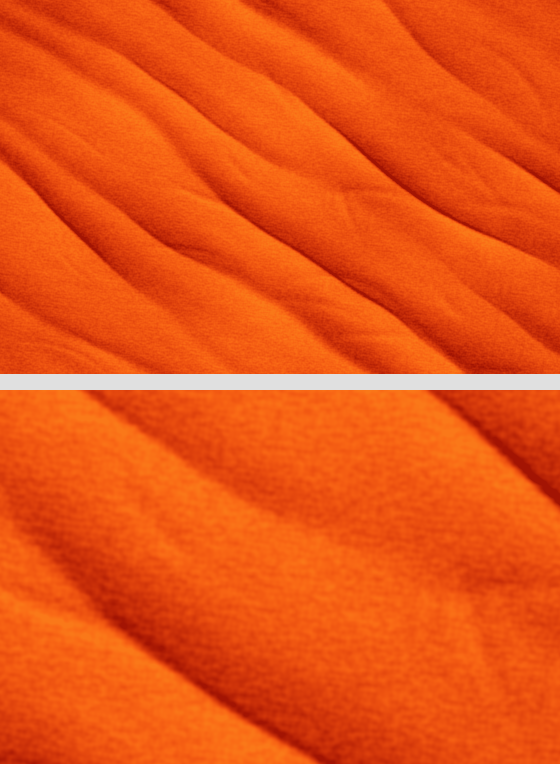
Top: the whole. Bottom: its middle third, enlarged.
A Shadertoy shader for this texture:

```glsl
// Draws a rumpled orange jersey cloth with soft diagonal folds and crisp creases.

#define FOLD_COUNT 8
#define FOLD_SPACING 0.165
#define FOLD_ANGLE -0.64
#define FOLD_SHADE 0.52
#define FOLD_GLOW 0.31
#define CREASE_DEPTH 0.62
#define WRINKLE_COUNT 24
#define WRINKLE_DEPTH 0.30
#define BASE_TONE 0.80
#define VIGNETTE 0.36
#define GRAIN 0.19

const float TAU = 6.28318;

vec2 hash2(vec2 cell) {
    vec3 a = fract(cell.xyx * vec3(0.1031, 0.1030, 0.0973));
    a += dot(a, a.yzx + 33.33);
    return fract((a.xx + a.yz) * a.zy);
}

float cornerSlope(vec2 cell, vec2 offset) {
    float angle = TAU * hash2(cell + 200.0).x;
    return dot(vec2(cos(angle), sin(angle)), offset);
}

// Gradient noise, roughly -0.7 to 0.7
float noise(vec2 p) {
    vec2 i = floor(p), f = p - i;
    vec2 w = f * f * f * (f * (f * 6.0 - 15.0) + 10.0);
    vec2 e = vec2(1.0, 0.0);
    float low = mix(cornerSlope(i, f), cornerSlope(i + e, f - e), w.x);
    float high = mix(cornerSlope(i + e.yx, f - e.yx), cornerSlope(i + 1.0, f - 1.0), w.x);
    return mix(low, high, w.y);
}

// Turns p into axes whose x runs along the given angle
vec2 alongAngle(vec2 p, float angle) {
    vec2 dir = vec2(cos(angle), sin(angle));
    return vec2(dot(p, dir), dot(p, vec2(-dir.y, dir.x)));
}

// Long folds: shaded flank above a crease, lit valley below it
float foldTone(vec2 q) {
    float tone = 0.0;
    for (int i = 0; i < FOLD_COUNT; i++) {
        float id = float(i);
        vec2 rnd = hash2(vec2(id + 3.0, 17.0));
        float row = id * 5.37 + 0.4;

        float path = (id - 0.5 * float(FOLD_COUNT - 1)) * FOLD_SPACING - 0.03;
        path += (rnd.x - 0.5) * 0.20 * q.x;
        path += 0.08 * noise(vec2(q.x * 1.6, row)) + 0.018 * noise(vec2(q.x * 5.0, row + 40.0));
        float d = q.y - path;

        float strength = clamp(0.65 + 1.3 * noise(vec2(q.x * 1.3 + 9.0, row)), 0.12, 1.0);
        float sharp = smoothstep(-0.25, 0.25, noise(vec2(q.x * 1.6 + 31.0, row)));
        float width = mix(0.032, 0.066, rnd.y) * (1.0 + 0.6 * noise(vec2(q.x * 2.0, row + 70.0)));
        float edge = mix(0.020, 0.006, sharp);

        float above = smoothstep(-edge, edge, d);
        float flank = above * exp(-pow(max(d, 0.0) / width, 2.0));
        float valley = (1.0 - above) * exp(-pow(min(d, 0.0) / (width * 1.2), 2.0));
        float crease = sharp * exp(-pow(d / 0.0055, 2.0));
        tone += strength * (FOLD_GLOW * valley - FOLD_SHADE * flank - CREASE_DEPTH * crease);
    }
    return tone;
}

// Short, curved wrinkles with a light and a dark side
float wrinkleTone(vec2 p) {
    float tone = 0.0;
    for (int i = 0; i < WRINKLE_COUNT; i++) {
        vec2 place = hash2(vec2(float(i), 51.0));
        vec2 shape = hash2(vec2(float(i), 87.0));
        vec2 center = (place - 0.5) * vec2(1.5, 1.0);
        vec2 w = alongAngle(p - center, FOLD_ANGLE + (shape.x - 0.5) * 1.3);
        w.y += (shape.y - 0.5) * 4.0 * w.x * w.x;
        float span = w.x / mix(0.05, 0.13, shape.y);
        float side = w.y / mix(0.007, 0.016, place.x);
        tone -= side * exp(-side * side - span * span);
    }
    return tone * WRINKLE_DEPTH;
}

// Knit texture: fine slanted threads over faint mottling
float knitTone(vec2 p) {
    vec2 t = alongAngle(p, -0.12);
    float threads = noise(t * vec2(80.0, 180.0)) + 0.7 * noise(t * vec2(190.0, 170.0) + 20.0);
    return GRAIN * (threads + 0.5 * noise(t * vec2(18.0, 48.0)));
}

// Deep red shadow to bright orange light
vec3 clothColor(float tone) {
    float s = clamp(tone, 0.0, 1.12);
    float red = mix(0.64, 0.98, 1.0 - pow(max(1.0 - s, 0.0), 1.65));
    return vec3(red, mix(0.08, 0.43, s), mix(0.010, 0.088, s));
}

void mainImage(out vec4 fragColor, in vec2 fragCoord) {
    vec2 p = (fragCoord - 0.5 * iResolution.xy) / iResolution.y;
    vec2 q = alongAngle(p, FOLD_ANGLE);

    // Uneven light: vignette, broad patches, soft streaks along the folds
    float tone = BASE_TONE - VIGNETTE * dot(p, p);
    tone += 0.22 * noise(p * 2.2 + 5.0);
    tone += 0.24 * noise(q * vec2(1.8, 7.0) + 13.0);
    tone += 0.14 * noise(q * vec2(3.0, 17.0) + 37.0);

    tone += foldTone(q) + wrinkleTone(p) + knitTone(p);
    fragColor = vec4(clothColor(tone), 1.0);
}
```
